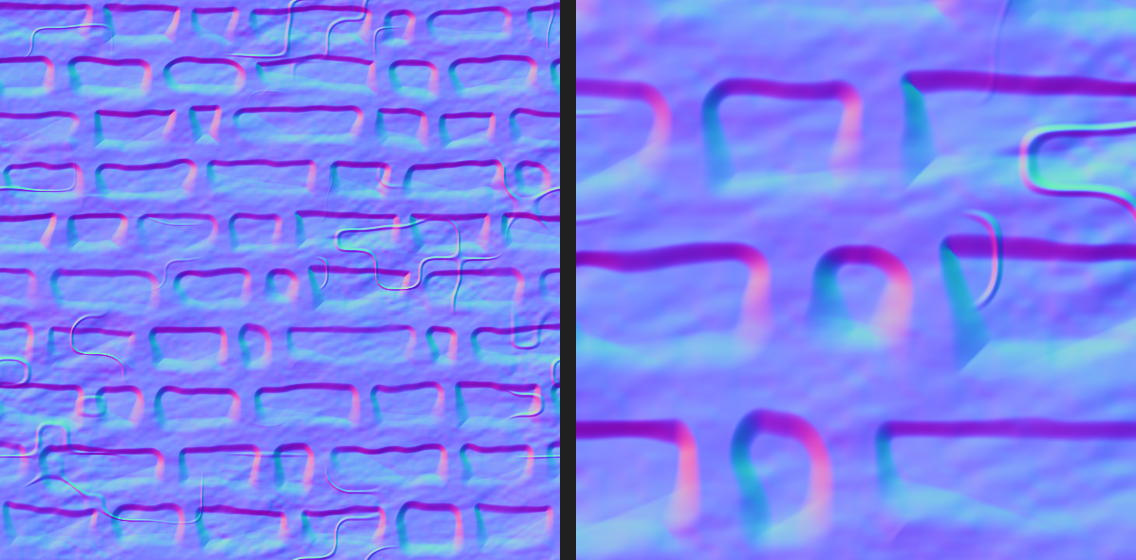
Left, the full canvas; right, a detail of the centre.
Give the GLSL for this texture map, as a WebGL 2 fragment shader.

```glsl
#version 300 es
precision highp float;
// Tangent-space normal map of a worn, hand-laid brick wall: ten wavy courses.
// A tiling height field (bricks, chips, cracks, grain) is built from hashed
// cells and noise, then differentiated and encoded as red, green and blue.

uniform vec2 u_resolution;
out vec4 fragColor;

const float ROWS = 10.0;
const float BRICKS = 6.0;
const float BRICK_LIFT = 0.0125;
const float SAMPLE_STEP = 0.0014;

float hash(vec2 p) {
    return fract(sin(dot(p, vec2(127.1, 311.7))) * 43758.5453);
}

// Value noise that repeats every "period" lattice cells
float noise(vec2 p, vec2 period) {
    vec2 i = floor(p), f = fract(p);
    f = f * f * f * (f * (f * 6.0 - 15.0) + 10.0);
    vec2 a = mod(i, period), b = mod(i + 1.0, period);
    return mix(mix(hash(a), hash(vec2(b.x, a.y)), f.x),
               mix(hash(vec2(a.x, b.y)), hash(b), f.x), f.y);
}

float tiledNoise(vec2 p, vec2 freq) {
    return noise(p * freq, freq);
}

float roundedBox(vec2 p, vec2 halfSize, float radius) {
    vec2 q = abs(p) - halfSize + radius;
    return length(max(q, 0.0)) + min(max(q.x, q.y), 0.0) - radius;
}

// Position of a vertical joint, in brick units along its row
float joint(float index, float row) {
    float h = hash(vec2(mod(index, BRICKS) + 3.0, row + 17.0));
    return index + 0.55 * smoothstep(0.1, 0.9, h);
}

// Raised brick with a sharp upper lip, a soft foot and a chipped slope
float brick(vec2 local, vec2 halfSize, vec2 id, float wobble) {
    float lean = hash(id + 5.3) - 0.5;
    float radius = mix(0.008, 0.03, hash(id + 9.1));
    local.y += lean * 0.07 * local.x;
    float d = roundedBox(local, halfSize, min(radius, halfSize.x)) + wobble;
    float bevel = mix(0.029, 0.0125, smoothstep(-0.03, 0.03, local.y));
    float inside = smoothstep(0.0, -bevel, d);
    float lift = BRICK_LIFT * mix(0.4, 1.1, sqrt(hash(id + 2.7)));
    vec2 chipDir = normalize(vec2(lean * 1.3, -1.0));
    float chip = max(dot(local, chipDir) - mix(0.0, 0.03, hash(id + 7.9)), 0.0);
    return inside * (lift + 0.11 * local.y - 0.24 * chip);
}

// Uneven rows and joints locate the brick under p
float masonry(vec2 p, float wobble) {
    float fromTop = 1.0 - p.y;
    float course = (fromTop - 0.004 + 0.034 * sin(3.14159 * fract(fromTop))) * ROWS;
    float row = mod(floor(course), ROWS);
    float along = p.x * BRICKS - hash(vec2(row, 41.0)) * BRICKS;
    float index = floor(along);
    if (along < joint(index, row)) index -= 1.0;
    float left = joint(index, row), right = joint(index + 1.0, row);
    vec2 local = vec2((along - 0.5 * (left + right)) / BRICKS,
                      (0.5 - fract(course)) / ROWS);
    vec2 halfSize = vec2(0.5 * (right - left) / BRICKS - 0.009, 0.5 / ROWS - 0.0095);
    return brick(local, halfSize, vec2(mod(index, BRICKS), row), wobble);
}

// Thin grooves along the middle contour of a noise field
float cracks(vec2 p, vec2 freq) {
    float n = tiledNoise(p + 0.37, freq);
    return smoothstep(0.05, 0.0, abs(n - 0.5));
}

// Streaky grain; the whole-number shear keeps it tiling
float grain(vec2 p) {
    vec2 sheared = vec2(p.x - p.y, p.y);
    return 0.0055 * tiledNoise(sheared, vec2(14.0, 26.0))
         + 0.0027 * tiledNoise(sheared, vec2(34.0, 58.0))
         + 0.0011 * tiledNoise(p, vec2(90.0, 110.0));
}

float height(vec2 p) {
    vec2 bend = vec2(tiledNoise(p, vec2(11.0)), tiledNoise(p + 0.43, vec2(9.0))) - 0.5;
    vec2 warped = p + bend * vec2(0.012, 0.016);
    float wobble = 0.007 * (tiledNoise(p, vec2(30.0)) - 0.4);
    float damage = smoothstep(0.45, 0.75, tiledNoise(p + 0.19, vec2(6.0, 7.0)));
    float h = masonry(warped, wobble);
    h += grain(p) * (0.75 + 0.6 * damage);
    h -= 0.004 * damage * cracks(p, vec2(13.0, 17.0));
    return h + 0.008 * tiledNoise(p, vec2(7.0, 11.0));
}

void main() {
    vec2 uv = gl_FragCoord.xy / u_resolution;
    vec2 e = vec2(SAMPLE_STEP, 0.0);
    // Central differences; green is flipped so upper lips read as violet
    float slopeX = (height(uv + e.xy) - height(uv - e.xy)) / (2.0 * SAMPLE_STEP);
    float slopeY = (height(uv + e.yx) - height(uv - e.yx)) / (2.0 * SAMPLE_STEP);
    vec3 normal = normalize(vec3(-slopeX, slopeY, 1.0));
    fragColor = vec4(normal * 0.5 + 0.5, 1.0);
}
```
